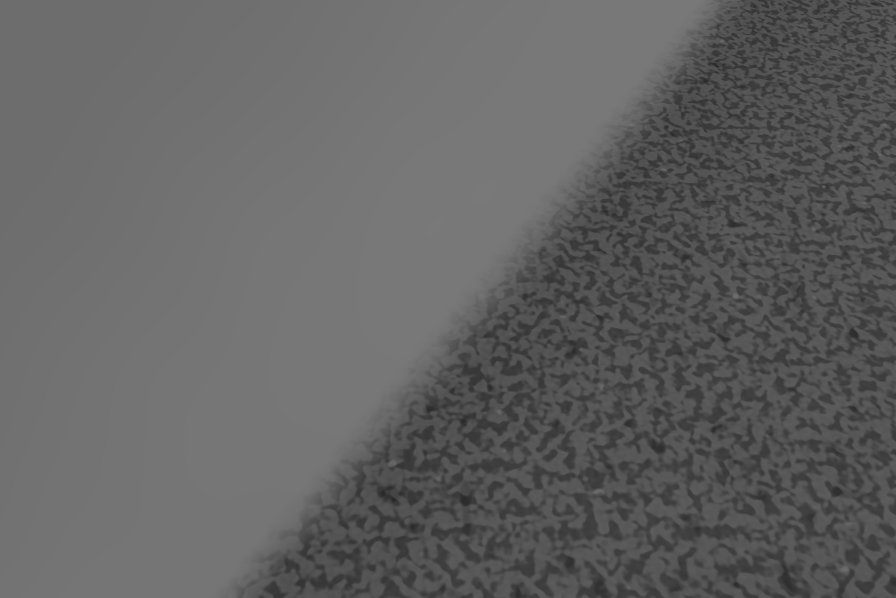
Write a Shadertoy shader that draws this texture.

```glsl
#define EDGE_BASE 0.37
#define EDGE_SLOPE 0.82
#define HORIZON 2.2
#define GRAIN_FREQ 46.0
#define WALL_DIM 0.415
#define WALL_LIT 0.472
#define STONE_LIGHT 0.345
#define STONE_DARK 0.245
#define PIT_DEPTH 0.055
#define FLECK_GAIN 0.07

vec2 gradientAt(vec2 cell) {
    vec2 q = fract(cell * vec2(0.1031, 0.1137));
    q += dot(q, q.yx + 33.33);
    float angle = 6.2832 * fract((q.x + q.y) * q.x * 7.31);
    return vec2(cos(angle), sin(angle));
}

float gradientNoise(vec2 p) {
    vec2 i = floor(p), f = p - i;
    vec2 u = f * f * f * (f * (f * 6.0 - 15.0) + 10.0);
    float a = dot(gradientAt(i), f);
    float b = dot(gradientAt(i + vec2(1, 0)), f - vec2(1, 0));
    float c = dot(gradientAt(i + vec2(0, 1)), f - vec2(0, 1));
    float d = dot(gradientAt(i + vec2(1, 1)), f - vec2(1, 1));
    return mix(mix(a, b, u.x), mix(c, d, u.x), u.y);
}

// Smooth surface, brightening toward the diagonal edge
float wallShade(vec2 p, float edgeDist) {
    float glow = smoothstep(-1.05, -0.1, edgeDist);
    float lift = 0.012 * smoothstep(0.0, 0.7, p.y);
    float mottling = 0.004 * gradientNoise(p * vec2(5.0, 4.0) + 9.0);
    return mix(WALL_DIM, WALL_LIT - 0.012, glow) + lift + mottling;
}

// Ground-plane coordinates: grains shrink and flatten with height
vec2 groundPlane(vec2 p) {
    float depth = HORIZON - p.y;
    return vec2((p.x - 0.75) * HORIZON, HORIZON * HORIZON) / depth;
}

float stoneShade(vec2 p, float edgeDist) {
    vec2 g = groundPlane(p) * GRAIN_FREQ + 60.0;
    vec2 warp = vec2(gradientNoise(g * 0.8 + 17.0), gradientNoise(g * 0.8 + 71.0));
    float grain = gradientNoise(g + 0.7 * warp);
    float fine = gradientNoise(g * 1.9 + 31.0);
    float patches = gradientNoise(g * 0.17 + 5.0);

    float shade = mix(STONE_DARK, STONE_LIGHT, smoothstep(-0.3, 0.16, grain + 0.25 * fine));
    shade += 0.025 * fine + 0.015 * patches;

    // Sparse dark pits and pale flecks
    float pits = gradientNoise(g * 0.48 + 113.0);
    shade -= PIT_DEPTH * smoothstep(0.3, 0.5, pits);
    float flecks = gradientNoise(g * 0.75 + 211.0);
    shade += FLECK_GAIN * smoothstep(0.43, 0.6, flecks);

    // Slightly deeper shade beside the edge
    return shade - 0.025 * (1.0 - smoothstep(0.05, 0.4, edgeDist));
}

void mainImage(out vec4 fragColor, in vec2 fragCoord) {
    vec2 p = fragCoord / iResolution.y;
    p.x *= 1.5 * iResolution.y / iResolution.x;
    float edgeDist = p.x - (EDGE_BASE + EDGE_SLOPE * p.y);

    // Soft edge, blurred most around the middle of its length
    float blur = mix(0.08, 0.115, 4.0 * p.y * (1.0 - p.y));
    float ragged = 0.012 * gradientNoise(groundPlane(p) * 24.0 + 40.0);
    float cover = smoothstep(-0.025, blur, edgeDist + ragged);

    float shade = mix(wallShade(p, edgeDist), stoneShade(p, edgeDist), cover);
    fragColor = vec4(vec3(shade), 1.0);
}
```
